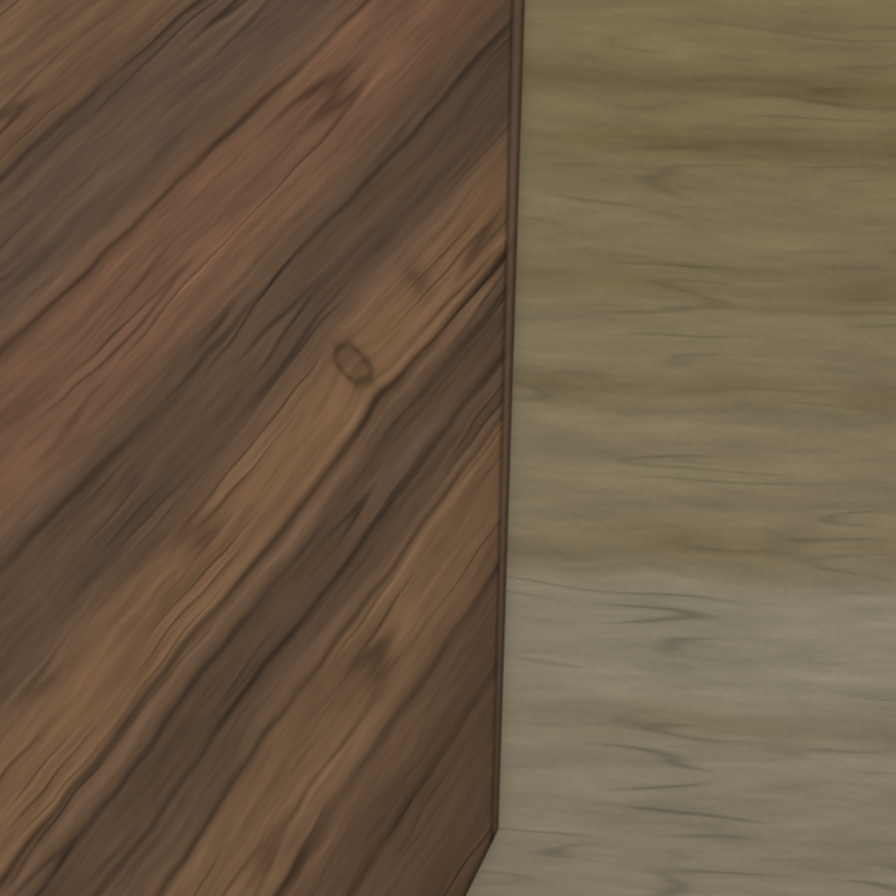
Reproduce this texture procedurally as a WebGL 2 fragment shader.

```glsl
#version 300 es
precision highp float;
// Dark diagonal-grained wooden panel standing against a pale, level-grained board.
uniform vec2 u_resolution;
out vec4 fragColor;

float hash(vec2 p) {
  vec3 q = fract(p.xyx * vec3(0.1031, 0.103, 0.0973));
  q += dot(q, q.yzx + 33.33);
  return fract((q.x + q.y) * q.z);
}

float slopeDot(vec2 cell, vec2 offset) {
  float angle = 6.2832 * hash(cell + 80.0);
  return dot(vec2(cos(angle), sin(angle)), offset);
}

// Gradient noise, about -0.7 to 0.7
float noise(vec2 p) {
  vec2 i = floor(p), f = p - i;
  vec2 u = f * f * f * (f * (f * 6.0 - 15.0) + 10.0);
  return mix(mix(slopeDot(i, f), slopeDot(i + vec2(1, 0), f - vec2(1, 0)), u.x),
             mix(slopeDot(i + vec2(0, 1), f - vec2(0, 1)), slopeDot(i + 1.0, f - 1.0), u.x), u.y);
}

float fbm(vec2 p) {
  float sum = 0.0, gain = 1.0;
  for (int k = 0; k < 3; k++) {
    sum += gain * noise(p);
    p = p * 2.03 + 17.0;
    gain *= 0.55;
  }
  return sum;
}

float bump(float x, float centre, float width) {
  float d = (x - centre) / width;
  return exp(-d * d);
}

// Smooth plateau between two limits
float span(float x, float lo, float hi) {
  return smoothstep(lo - 0.008, lo + 0.008, x) * (1.0 - smoothstep(hi - 0.008, hi + 0.008, x));
}

// Distance-like measure to a slanted knot
float knotRadius(vec2 p, vec2 centre, vec2 size) {
  vec2 d = mat2(0.8, -0.6, 0.6, 0.8) * (p - centre);
  return length(d / size);
}

vec3 darkPanel(vec2 p) {
  // Grain lines fan out from a far point at the upper right
  vec2 ray = vec2(1.98, 2.49) - p;
  float along = length(ray);
  float knot = knotRadius(p, vec2(0.395, 0.592), vec2(0.018, 0.032));
  float a = atan(ray.y, ray.x) + 0.0035 * noise(vec2(along * 4.0, p.x * 3.0 + 5.0));
  a += 0.0012 * noise(p * 22.0) + 0.004 * exp(-knot * knot * 0.4);

  // Broad colour bands
  vec3 c = vec3(0.415, 0.32, 0.24);
  c = mix(c, vec3(0.365, 0.29, 0.235), span(a, 0.704, 0.752));
  c = mix(c, vec3(0.435, 0.32, 0.245), span(a, 0.76, 0.806));
  c = mix(c, vec3(0.345, 0.272, 0.215), span(a, 0.814, 0.856));
  c = mix(c, vec3(0.455, 0.345, 0.25), span(a, 0.865, 0.893));
  c = mix(c, vec3(0.345, 0.27, 0.21), span(a, 0.9, 0.937));
  c = mix(c, vec3(0.43, 0.33, 0.24), span(a, 0.945, 0.974));
  c = mix(c, vec3(0.345, 0.265, 0.20), smoothstep(0.972, 0.995, a));

  // Streaks, fine fibres and intermittent dark grooves
  float tone = 1.0 + 0.14 * noise(vec2(a * 75.0, along * 3.0));
  tone += 0.13 * fbm(vec2(a * 230.0, along * 7.0));
  tone += 0.06 * noise(vec2(a * 520.0, along * 24.0));
  float ridge = noise(vec2(a * 110.0, along * 2.2 + 9.0));
  float presence = smoothstep(-0.15, 0.4, noise(vec2(a * 40.0, along * 5.0)));
  tone -= 0.23 * presence * bump(ridge, 0.0, 0.06);
  tone += 0.08 * presence * bump(ridge, 0.12, 0.07);

  // Long seams between the planks
  float wear = 0.75 + 0.5 * noise(vec2(along * 6.0, a * 30.0));
  float seams = 0.8 * bump(a, 0.705, 0.0016) + 0.9 * bump(a, 0.76, 0.0015)
    + 0.6 * bump(a, 0.822, 0.0016) + bump(a, 0.895, 0.0018) + 0.6 * bump(a, 0.907, 0.0014)
    + 0.8 * bump(a, 0.925, 0.0017) + 0.7 * bump(a, 0.942, 0.0015)
    + 0.6 * bump(a, 0.98, 0.0018) + 0.6 * bump(a, 1.003, 0.0017);
  tone -= 0.42 * wear * seams;
  tone += 0.15 * wear * (bump(a, 0.891, 0.0016) + bump(a, 0.9, 0.0014) + 0.6 * bump(a, 0.946, 0.0015));

  // Knots
  float wobble = 0.35 * noise(p * 60.0);
  tone -= 0.16 * exp(-knot * knot) + 0.2 * bump(knot + wobble, 0.75, 0.22);
  float smallKnot = knotRadius(p, vec2(0.465, 0.688), vec2(0.012, 0.02));
  tone -= 0.17 * exp(-smallKnot * smallKnot);
  return c * tone;
}

vec3 paleBoard(vec2 p) {
  float y = p.y + 0.045 * (p.x - 0.58) + 0.012 * noise(vec2(p.x * 5.0, p.y * 9.0));
  vec3 c = mix(vec3(0.495, 0.46, 0.385), vec3(0.52, 0.49, 0.41), smoothstep(0.05, 0.27, y));
  c = mix(c, vec3(0.49, 0.445, 0.345), smoothstep(0.33, 0.42, y));
  c = mix(c, vec3(0.465, 0.415, 0.30), smoothstep(0.5, 0.95, y));

  // Olive stains, patchy along their length
  float stains = bump(y, 0.915, 0.018) + bump(y, 0.85, 0.02) + bump(y, 0.69, 0.02)
    + bump(y, 0.575, 0.022) + bump(y, 0.39, 0.024) + 0.7 * bump(y, 0.2, 0.025);
  float patches = 0.7 + 0.8 * noise(vec2(p.x * 6.0, y * 14.0));
  c *= 1.0 - stains * patches * vec3(0.10, 0.12, 0.17);

  // Level grain, stronger in the grey lower part
  float tone = 1.0 + 0.10 * fbm(vec2(p.x * 3.5, y * 30.0));
  tone += 0.05 * fbm(vec2(p.x * 14.0, y * 95.0)) + 0.025 * noise(p * 150.0);
  float ridge = noise(vec2(p.x * 4.0 + 3.0, y * 38.0));
  float presence = smoothstep(-0.1, 0.4, noise(vec2(p.x * 6.0, y * 16.0 + 4.0)));
  tone -= mix(0.15, 0.10, smoothstep(0.3, 0.45, y)) * presence * bump(ridge, 0.0, 0.06);
  c *= tone;
  return mix(c, vec3(0.49, 0.44, 0.36), 0.35 * exp(-(p.x - 0.56) * 22.0));
}

void main() {
  vec2 p = gl_FragCoord.xy / u_resolution;
  float soft = 1.2 / u_resolution.y;

  // Panel outline: leaning right side and a cut lower corner
  float side = 0.554 + 0.032 * p.y - p.x;
  float corner = (0.52 + 0.49 * p.y - p.x) * 0.9;
  float inside = min(side, corner);

  // Narrow end strip with a dark crease and a dull outer rim
  vec3 panel = darkPanel(p);
  panel *= 1.0 - 0.14 * exp(-max(inside, 0.0) * 30.0);
  float stripWidth = 0.006 + 0.008 * p.y;
  float strip = 1.0 - smoothstep(stripWidth - 0.002, stripWidth + 0.002, side);
  panel = mix(panel, vec3(0.36, 0.285, 0.225), 0.8 * strip);
  panel *= 1.0 - 0.25 * bump(side, stripWidth, 0.0025) - 0.28 * bump(inside, 0.002, 0.0025);

  vec3 board = paleBoard(p) * (1.0 - 0.12 * exp(-max(-inside, 0.0) * 150.0));
  fragColor = vec4(mix(board, panel, smoothstep(-soft, soft, inside)), 1.0);
}
```
